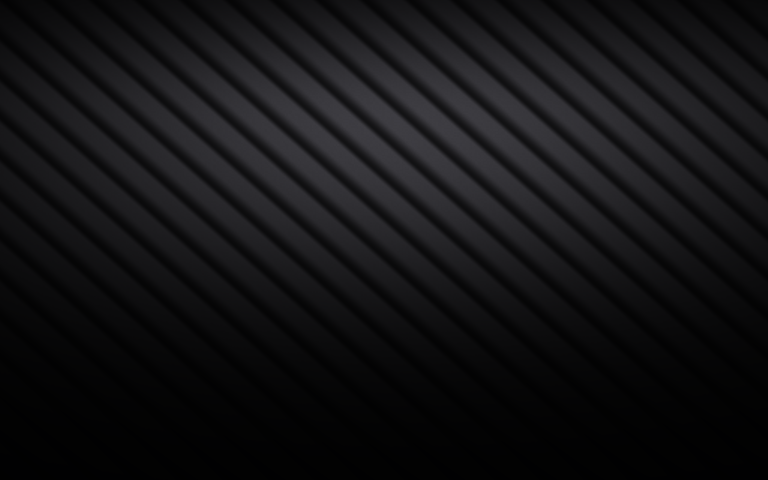
A WebGL 1 fragment shader for this background:

```glsl
precision highp float;

uniform vec2 u_resolution;

const vec2 REPEATS = vec2(17.0, 12.0);        // slats across and down
const float PHASE = 0.07;                     // shift along the repeat
const float SHADOW_WIDTH = 0.42;              // soft side of each groove
const float EDGE_WIDTH = 0.20;                // crisp side of each groove
const float GROOVE_LIGHT = 0.30;              // light left inside a groove
const vec3 SLAT_COLOR = vec3(0.238, 0.234, 0.254);
const vec3 BASE_COLOR = vec3(0.004, 0.004, 0.005);
const vec2 GLOW_CENTER = vec2(0.52, 0.75);
const float GLOW_WIDTH = 0.37;
const float GLOW_ABOVE = 0.16;
const float GLOW_BELOW = 0.25;
const float GRAIN_ROWS = 320.0;
const float GRAIN_AMOUNT = 0.03;

float hash(vec2 p) {
  return fract(sin(dot(p, vec2(127.1, 311.7))) * 43758.5453);
}

// Brightness across one slat: soft shadow on one side, tight edge on the other
float slatProfile(float s) {
  float rise = smoothstep(0.0, SHADOW_WIDTH, s);
  float fall = 1.0 - smoothstep(1.0 - EDGE_WIDTH, 1.0, s);
  return mix(GROOVE_LIGHT, 1.0, rise * fall);
}

// Wide spotlight that fades faster towards the top
float spotlight(vec2 uv) {
  vec2 d = uv - GLOW_CENTER;
  d /= vec2(GLOW_WIDTH, d.y > 0.0 ? GLOW_ABOVE : GLOW_BELOW);
  return exp(-0.5 * dot(d, d));
}

void main() {
  vec2 uv = gl_FragCoord.xy / u_resolution;

  // Diagonal slats falling to the right
  float across = dot(vec2(uv.x, uv.y - 1.0), REPEATS) - PHASE;
  float light = slatProfile(fract(across)) * spotlight(uv);

  // Fine surface grain
  vec2 cell = floor(gl_FragCoord.xy / u_resolution.y * GRAIN_ROWS);
  light *= 1.0 + GRAIN_AMOUNT * (hash(cell) - 0.5);

  gl_FragColor = vec4(BASE_COLOR + SLAT_COLOR * light, 1.0);
}
```
